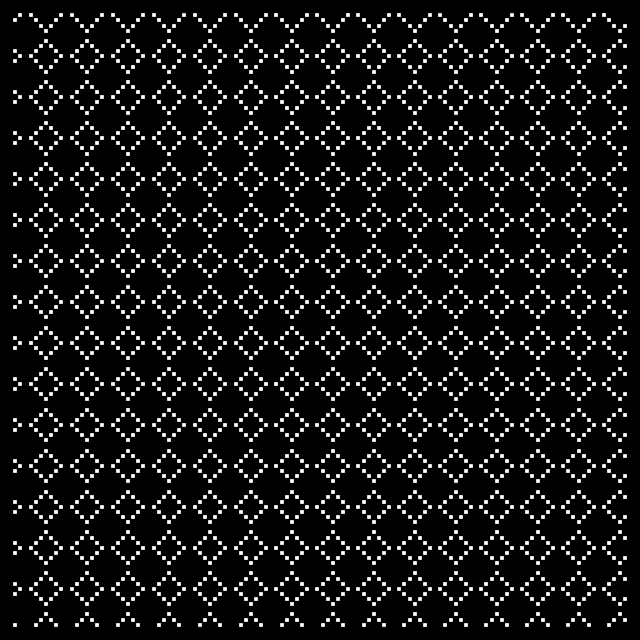
Write a Shadertoy shader that draws this pattern.

```glsl
#define CELLS_ACROSS 125.0   // grid cells along the canvas side
#define MARGIN_CELLS 3.0     // distance from canvas edge to first dot centre
#define DOTS 120.0           // dot positions per row and column
#define PERIOD 8.0           // cells per repeat, 15 repeats each way
#define RADIUS 3.0           // taxicab radius of a diamond, in cells
#define CENTRE vec2(6.0, 7.0) // diamond centre within a repeat
#define DOT_SIZE 0.73        // dot side, in cells
#define GROUND vec3(0.0)
#define INK vec3(1.0)

// 1 where the cell lies on the outline of a repeated diamond
float diamondOutline(vec2 cell) {
    vec2 offset = abs(mod(cell - CENTRE + 0.5 * PERIOD, PERIOD) - 0.5 * PERIOD);
    return 1.0 - step(0.5, abs(offset.x + offset.y - RADIUS));
}

// 1 inside the square field of dots
float insideField(vec2 cell) {
    vec2 inside = step(vec2(-0.5), cell) * step(cell, vec2(DOTS - 0.5));
    return inside.x * inside.y;
}

// Area of the pixel covered by a square dot
float squareCoverage(vec2 offset, float halfSide) {
    vec2 cover = clamp(halfSide + 0.5 - abs(offset), 0.0, 1.0);
    return cover.x * cover.y;
}

void mainImage(out vec4 fragColor, in vec2 fragCoord) {
    // Centred square canvas
    float side = min(iResolution.x, iResolution.y);
    vec2 point = fragCoord - floor(0.5 * (iResolution.xy - side));
    float cellSize = side / CELLS_ACROSS;

    // Nearest dot, its centre snapped so that all dots are equally crisp
    vec2 cell = floor(point / cellSize - MARGIN_CELLS + 0.5);
    vec2 dotCentre = floor((cell + MARGIN_CELLS) * cellSize + 0.5);

    float dotMask = squareCoverage(point - dotCentre, 0.5 * DOT_SIZE * cellSize);
    dotMask *= diamondOutline(cell) * insideField(cell);

    fragColor = vec4(mix(GROUND, INK, dotMask), 1.0);
}
```
